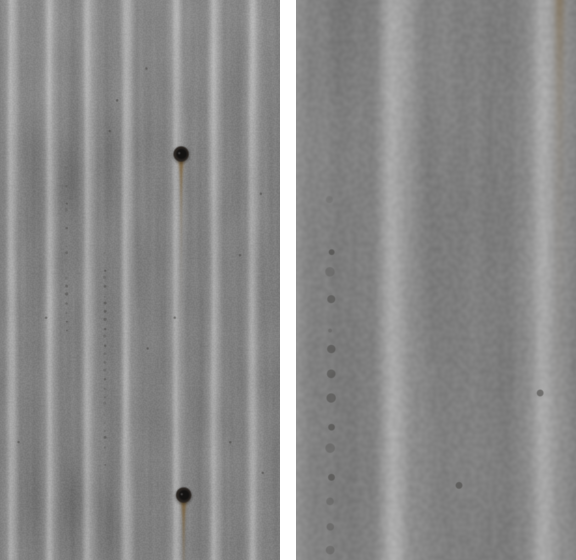
Left, the full canvas; right, a detail of the centre.
Give the GLSL for this texture, as a Shadertoy shader.

```glsl
// Weathered corrugated metal: seven soft vertical ridges, one wider pan,
// two dark screws with rust runs, smudges, rows of pits and fine grain.
// Ridges come from summed falloffs, wear from tiling gradient noise and hashes.

// Lengths are in canvas widths; the canvas is 1 wide and 2 tall.
const int   RIDGES       = 7;
const int   NARROW_PANS  = 4;       // ridges before the wider pan
const float FIRST_RIDGE  = 0.040;
const float RIDGE_PITCH  = 0.1365;
const float WIDE_EXTRA   = 0.041;
const float RIDGE_LEFT   = 0.015;   // falloff widths of the highlight
const float RIDGE_RIGHT  = 0.021;
const float RIDGE_GAIN   = 0.130;
const float HALO_WIDTH   = 0.042;
const float HALO_GAIN    = 0.035;
const float VALLEY_SHADE = 0.018;
const float BASE_GRAY    = 0.493;
const float TOP_LIGHT    = 0.030;
const float STREAK_GAIN  = 0.035;
const float CLOUD_GAIN   = 0.022;
const float GRAIN_GAIN   = 0.034;
const float SMUDGE_GAIN  = 0.065;
const vec2  SCREWS[2]    = vec2[2](vec2(0.656, 0.232), vec2(0.647, 1.450));
const float SCREW_RADIUS = 0.027;
const float RUN_LENGTH   = 0.130;
const vec3  SCREW_DARK   = vec3(0.075, 0.070, 0.068);
const vec3  SCREW_RIM    = vec3(0.170, 0.150, 0.135);
const vec3  RUST         = vec3(0.460, 0.330, 0.130);
const vec3  PIT_COLOR    = vec3(0.270, 0.265, 0.255);
// Pit rows: x, lowest y, highest y
const vec3  PIT_ROWS[2]  = vec3[2](vec3(0.374, 0.30, 1.12), vec3(0.237, 0.80, 1.42));
const float PIT_SPACING  = 0.030;

vec2 hash2(vec2 p) {
    vec3 q = fract(p.xyx * vec3(0.1031, 0.1030, 0.0973));
    q += dot(q, q.yzx + 33.33);
    return fract((q.xx + q.yz) * q.zy);
}

float cornerSlope(vec2 cell, vec2 offset, vec2 period) {
    float angle = 6.2832 * hash2(mod(cell, period) + 7.0).x;
    return dot(vec2(cos(angle), sin(angle)), offset);
}

// Gradient noise that repeats after freq cells, so the sheet tiles
float gradientNoise(vec2 uv, vec2 freq) {
    vec2 p = uv * freq, cell = floor(p), f = p - cell;
    vec2 w = f * f * f * (f * (f * 6.0 - 15.0) + 10.0);
    vec2 e = vec2(1.0, 0.0);
    float low  = mix(cornerSlope(cell, f, freq), cornerSlope(cell + e, f - e, freq), w.x);
    float high = mix(cornerSlope(cell + e.yx, f - e.yx, freq),
                     cornerSlope(cell + 1.0, f - 1.0, freq), w.x);
    return mix(low, high, w.y);
}

float bell(float d, float width) { return exp(-d * d / (width * width)); }

float disk(vec2 p, float radius, float soft) {
    return 1.0 - smoothstep(radius - soft, radius + soft, length(p));
}

// Summed highlight, halo and valley shade of every ridge, wrapped sideways
float corrugation(float x) {
    float shade = 0.0;
    for (int i = 0; i < RIDGES; i++) {
        float center = FIRST_RIDGE + RIDGE_PITCH * float(i);
        if (i >= NARROW_PANS) center += WIDE_EXTRA;
        float d = x - center;
        d -= floor(d + 0.5);
        shade += RIDGE_GAIN * bell(d, d < 0.0 ? RIDGE_LEFT : RIDGE_RIGHT);
        shade += HALO_GAIN * bell(d, HALO_WIDTH);
        shade -= VALLEY_SHADE * bell(d + 0.045, 0.022);
    }
    return shade;
}

// Dark smudges in the left pans, level with each screw
float smudges(vec2 p) {
    float sum = 0.0;
    for (int i = 0; i < 6; i++) {
        float pan = float(i % 3);
        vec2 jitter = hash2(vec2(pan, float(i / 3)) + 3.0) - 0.5;
        vec2 center = vec2(0.125 + 0.135 * pan, SCREWS[i / 3].y - 0.05) + jitter * vec2(0.02, 0.10);
        vec2 d = (p - center) / vec2(0.043, 0.13);
        sum += exp(-dot(d, d)) * (pan == 1.0 ? 1.0 : 0.55);
    }
    return sum;
}

float pits(vec2 p, float px) {
    float cover = 0.0;
    for (int i = 0; i < 2; i++) {
        vec3 row = PIT_ROWS[i];
        float id = floor(p.y / PIT_SPACING);
        vec2 rnd = hash2(vec2(id, float(i) + 20.0));
        vec2 center = vec2(row.x + 0.004 * (rnd.y - 0.5), (id + 0.3 + 0.4 * rnd.x) * PIT_SPACING);
        float inside = step(row.y, center.y) * step(center.y, row.z);
        cover += inside * rnd.y * 0.6 * disk(p - center, 0.002 + 0.004 * rnd.x, px);
    }
    // Rare stray specks
    vec2 cell = floor(p * 9.0), rnd = hash2(cell + 50.0);
    float speck = disk(p - (cell + 0.2 + 0.6 * rnd.yx) / 9.0, 0.004, px);
    return cover + 0.55 * step(0.95, rnd.x) * speck;
}

void mainImage(out vec4 fragColor, in vec2 fragCoord) {
    vec2 uv = fragCoord / iResolution.xy, p = uv * vec2(1.0, 2.0);
    float px = 1.0 / iResolution.x;

    // Sheet shading and wear
    float gray = BASE_GRAY + corrugation(p.x + 0.003 * gradientNoise(uv, vec2(3.0, 4.0)));
    gray += TOP_LIGHT * smoothstep(1.2, 2.0, p.y);
    gray += STREAK_GAIN * gradientNoise(uv, vec2(48.0, 3.0));
    gray += CLOUD_GAIN * gradientNoise(uv, vec2(9.0, 14.0));
    gray += GRAIN_GAIN * (gradientNoise(uv, vec2(150.0, 300.0)) + 0.5 * gradientNoise(uv, vec2(70.0, 140.0)));
    gray -= SMUDGE_GAIN * smudges(p);
    vec3 color = mix(vec3(gray), PIT_COLOR, min(pits(p, px), 1.0));

    // Rust runs, contact shadows and screw heads
    for (int i = 0; i < 2; i++) {
        vec2 d = p - SCREWS[i];
        float below = max(-d.y, 0.0);
        float width = 0.006 + 0.012 * exp(-below / 0.03);
        float run = bell(d.x, width) * exp(-below / RUN_LENGTH) * step(d.y, 0.0);
        color = mix(color, RUST, 0.85 * run);
        color *= 1.0 - 0.45 * disk(d + vec2(0.0, 0.004), SCREW_RADIUS, 0.013);
        vec3 head = mix(SCREW_RIM, SCREW_DARK, disk(d - vec2(0.002, 0.0), 0.019, 0.006));
        head += 0.20 * disk(d + vec2(0.007, -0.003), 0.003, 0.005);
        color = mix(color, head, disk(d, SCREW_RADIUS, 1.2 * px));
    }
    fragColor = vec4(clamp(color, 0.0, 1.0), 1.0);
}
```
